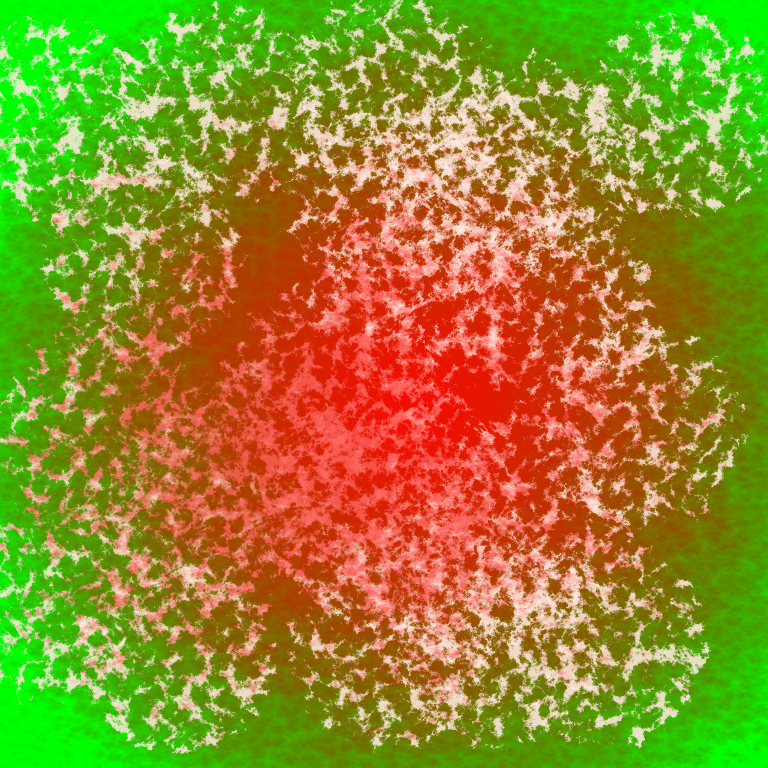
This background is drawn by a Shadertoy shader. Its source:

```glsl
// Mottled pale discs of lacy fluff over a cloudy red-to-green radial glow.

const vec3 GLOW_RED = vec3(0.95, 0.05, 0.0);
const vec3 RIM_GREEN = vec3(0.0, 1.0, 0.0);
const vec3 FLUFF_PINK = vec3(1.0, 0.42, 0.40);
const vec3 FLUFF_PALE = vec3(1.0, 0.91, 0.88);
const vec2 GLOW_CENTER = vec2(0.54, 0.47);
const vec2 BLUSH_CENTER = vec2(0.40, 0.43);   // where the fluff is pinkest
const vec2 BLUSH_STRETCH = vec2(0.70, 1.05);
const float GLOW_REACH = 0.63;      // distance at which the glow is all green
const float GLOW_CURVE = 1.60;
const float DISC_RADIUS = 0.130;
const float LACE_SCALE = 42.0;      // lace cells across the canvas
const float CLOUD_SCALE = 9.0;
const float NOISE_MEAN = 0.46;
const int DISCS_PER_CHAIN = 3;
const int CHAIN_COUNT = 8;

// Each chain of discs: start point, then step between discs
const vec4 CHAINS[CHAIN_COUNT] = vec4[CHAIN_COUNT](
    vec4(0.060, 0.845, 0.225, 0.018),
    vec4(0.890, 0.850, -0.190, -0.060),
    vec4(0.835, 0.445, -0.112, 0.155),
    vec4(0.070, 0.220, 0.060, 0.222),
    vec4(0.325, 0.395, 0.110, 0.110),
    vec4(0.230, 0.152, 0.280, 0.005),
    vec4(0.650, 0.160, -0.065, 0.107),
    vec4(0.690, 0.330, -0.210, 0.005));

vec2 hash22(vec2 p) {
    vec3 q = fract(p.xyx * vec3(0.1031, 0.1030, 0.0973));
    q += dot(q, q.yzx + 33.33);
    return fract((q.xx + q.yz) * q.zy);
}

// Distance to the nearest scattered cell point
float cellular(vec2 p) {
    vec2 cell = floor(p), local = fract(p);
    float nearest = 4.0;
    for (int y = -1; y <= 1; y++)
    for (int x = -1; x <= 1; x++) {
        vec2 offset = vec2(x, y);
        vec2 toPoint = offset + hash22(cell + offset) - local;
        nearest = min(nearest, dot(toPoint, toPoint));
    }
    return sqrt(nearest);
}

// Rotated octaves of cellular noise, averaging about NOISE_MEAN
float cellularFbm(vec2 p) {
    const mat2 TURN = mat2(0.80, 0.60, -0.60, 0.80);
    float sum = 0.0, weight = 1.0, total = 0.0;
    for (int i = 0; i < 5; i++) {
        sum += weight * cellular(p);
        total += weight;
        weight *= 0.62;
        p = TURN * p * 2.03 + 17.3;
    }
    return sum / total;
}

// Layered sines that gently bend the lace out of its regular cells
vec2 warp(vec2 p) {
    vec2 bend = vec2(0.0);
    float frequency = 1.3, strength = 0.14;
    for (int i = 0; i < 3; i++) {
        bend += strength * sin(frequency * p.yx + vec2(1.7, 4.1) * float(i + 1));
        frequency *= 1.9;
        strength *= 0.5;
    }
    return p + bend;
}

// Opacity of one lacy disc
float laceDisc(vec2 uv, vec2 center, float seed) {
    float dist = length(uv - center);
    if (dist > DISC_RADIUS * 1.15) return 0.0;
    float lace = cellularFbm(warp(uv * LACE_SCALE + seed * 37.7));
    float edge = dist + (NOISE_MEAN - lace) * 0.07;
    float mask = 1.0 - smoothstep(DISC_RADIUS * 0.92, DISC_RADIUS, edge);
    return mask * smoothstep(0.415, 0.59, lace);
}

void mainImage(out vec4 fragColor, in vec2 fragCoord) {
    vec2 uv = fragCoord / iResolution.xy;

    // Cloudy radial glow
    float cloud = cellularFbm(warp(uv * vec2(0.8, 1.2) * CLOUD_SCALE)) - NOISE_MEAN;
    float grain = cellularFbm(uv * vec2(45.0, 70.0)) - NOISE_MEAN;
    float dist = length(uv - GLOW_CENTER);
    float roughness = smoothstep(0.05, 0.40, dist);
    float greenness = pow(dist / GLOW_REACH, GLOW_CURVE);
    greenness += roughness * (0.25 * cloud + 0.25 * grain);
    greenness = clamp(greenness, 0.0, 1.0);
    vec3 color = mix(GLOW_RED, RIM_GREEN, greenness);
    color *= 1.0 - 0.4 * greenness * (1.0 - greenness) + 0.2 * grain * roughness;

    // Fluff is pink and thin near the blush, pale and thick further out
    float blush = length((uv - BLUSH_CENTER) * BLUSH_STRETCH);
    float paleness = smoothstep(0.05, 0.40, blush + 0.3 * cloud + 0.6 * grain);
    vec3 fluff = mix(FLUFF_PINK, FLUFF_PALE, paleness);
    float thickness = mix(0.70, 0.88, smoothstep(0.05, 0.25, blush));

    // Lacy discs, laid over one another along the chains
    float clear = 1.0;
    for (int c = 0; c < CHAIN_COUNT; c++)
    for (int i = 0; i < DISCS_PER_CHAIN; i++) {
        vec2 center = CHAINS[c].xy + CHAINS[c].zw * float(i);
        float seed = float(c * DISCS_PER_CHAIN + i);
        clear *= 1.0 - thickness * laceDisc(uv, center, seed);
    }
    color = mix(color, fluff, 1.0 - clear);

    fragColor = vec4(clamp(color, 0.0, 1.0), 1.0);
}
```
